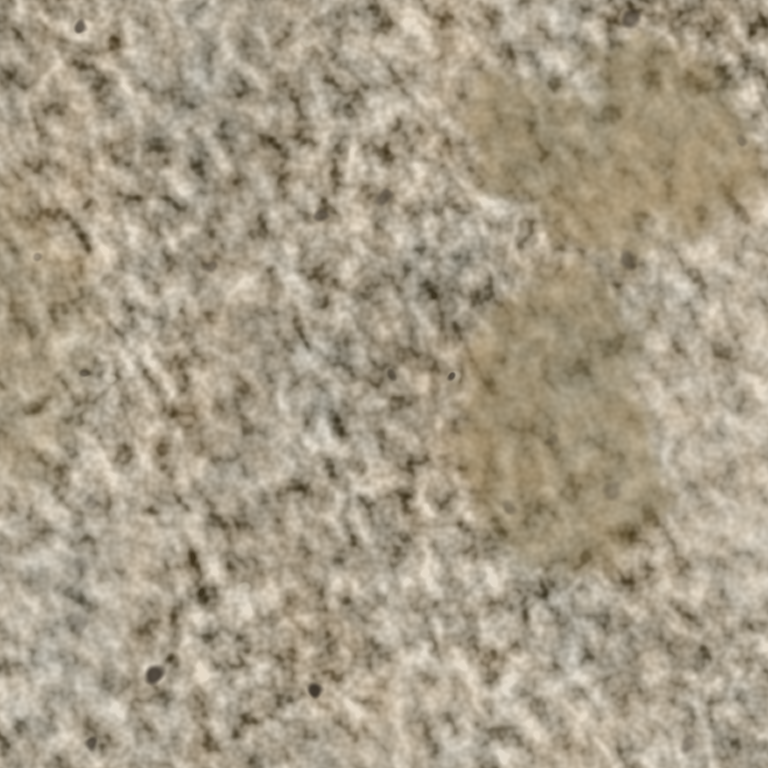
This texture is drawn by a WebGL 1 fragment shader. Its source:

```glsl
precision highp float;
uniform vec2 u_resolution;

const vec3 DARK_STONE = vec3(0.42, 0.38, 0.30);
const vec3 LIGHT_STONE = vec3(0.80, 0.76, 0.69);
const vec3 PIT_COLOR = vec3(0.17, 0.14, 0.11);
const vec3 FLECK_COLOR = vec3(0.85, 0.82, 0.75);
const vec3 STAIN_TINT = vec3(0.0, -0.014, -0.050);
const vec3 WARM_TINT = vec3(0.030, 0.0, -0.030);

const float BASE_TONE = 0.62;       // position on the dark to light ramp
const float GRAIN_CONTRAST = 0.80;
const float GRAIN_SCALE = 33.0;     // grains across the canvas
const float GRAIN_STRETCH = 0.68;
const vec2 GRAIN_AXIS = vec2(-0.51, 0.86);
const float STAIN_CALM = 0.52;
const float PALE_CALM = 0.25;
const float PIT_CELLS = 13.0;
const float PIT_SHARE = 0.16;
const float FLECK_CELLS = 11.0;
const float FLECK_SHARE = 0.22;

float hash(vec2 p) {
  p = fract(p * vec2(0.1031, 0.1137));
  p += dot(p, p.yx + 33.33);
  return fract((p.x + p.y) * p.x * 17.31);
}

float cornerSlope(vec2 cell, vec2 offset) {
  float angle = 6.2832 * hash(cell + 7.0);
  return dot(vec2(cos(angle), sin(angle)), offset);
}

// Gradient noise, roughly -0.7 to 0.7
float noise(vec2 p) {
  p += 100.0;
  vec2 i = floor(p);
  vec2 f = p - i;
  vec2 w = f * f * f * (f * (f * 6.0 - 15.0) + 10.0);
  vec2 e = vec2(1.0, 0.0);
  float low = mix(cornerSlope(i, f), cornerSlope(i + e.xy, f - e.xy), w.x);
  float high = mix(cornerSlope(i + e.yx, f - e.yx),
                   cornerSlope(i + e.xx, f - e.xx), w.x);
  return mix(low, high, w.y);
}

float fbm(vec2 p) {
  float sum = 0.0;
  float amplitude = 1.0;
  for (int i = 0; i < 4; i++) {
    sum += amplitude * noise(p);
    p = mat2(1.6, 1.2, -1.2, 1.6) * p + 3.7;
    amplitude *= 0.55;
  }
  return sum;
}

// Soft elliptical area, 1 inside and 0 outside
float patchMask(vec2 p, vec2 center, vec2 radius) {
  return 1.0 - smoothstep(0.75, 1.15, length((p - center) / radius));
}

// One jittered spot in a share of the grid cells
float spots(vec2 p, float cells, float share, float seed) {
  vec2 q = p * cells;
  vec2 id = floor(q) + seed;
  vec2 center = 0.3 + 0.4 * vec2(hash(id + 11.3), hash(id + 47.9));
  float radius = mix(0.10, 0.22, hash(id + 83.1));
  float present = step(hash(id + 29.7), share);
  float strength = mix(0.45, 1.0, hash(id + 61.3));
  float d = length(fract(q) - center);
  return present * strength * (1.0 - smoothstep(radius * 0.35, radius, d));
}

void main() {
  vec2 uv = gl_FragCoord.xy / u_resolution;
  vec2 warp = vec2(fbm(uv * 7.0), fbm(uv * 7.0 + 31.0));
  vec2 edge = uv + 0.07 * warp;

  // Smooth ochre stains and pale worn areas
  float stain = patchMask(edge, vec2(0.73, 0.45), vec2(0.13, 0.22));
  stain = max(stain, patchMask(edge, vec2(0.80, 0.80), vec2(0.19, 0.12)));
  stain = max(stain, 0.55 * patchMask(edge, vec2(0.0, 0.58), vec2(0.13, 0.22)));
  float pale = patchMask(edge, vec2(1.03, 0.52), vec2(0.23, 0.34));
  pale = max(pale, 0.8 * patchMask(edge, vec2(0.05, 0.25), vec2(0.20, 0.18)));
  pale = max(pale, 0.6 * patchMask(edge, vec2(0.65, 0.03), vec2(0.26, 0.12)));
  pale *= 1.0 - stain;

  // Grains leaning along one axis, with deeper shadowed hollows
  vec2 along = vec2(dot(uv, GRAIN_AXIS) * GRAIN_STRETCH,
                    dot(uv, vec2(GRAIN_AXIS.y, -GRAIN_AXIS.x)));
  vec2 q = along * GRAIN_SCALE + 0.45 * warp;
  float coarse = noise(q);
  float grain = coarse + 0.75 * noise(q * 1.83 + 9.0)
              + 0.40 * noise(uv * GRAIN_SCALE * 3.3);
  grain -= 0.7 * max(-grain - 0.30, 0.0);
  float calm = 1.0 - STAIN_CALM * stain - PALE_CALM * pale;
  float roughness = 1.0 + 0.35 * noise(uv * 5.0 + 17.0);

  float tone = BASE_TONE + GRAIN_CONTRAST * grain * calm * roughness;
  tone += 0.24 * fbm(uv * 4.5 + 53.0) * calm;
  tone += 0.17 * pale - 0.11 * stain;
  vec3 color = mix(DARK_STONE, LIGHT_STONE, clamp(tone, -0.45, 1.25));

  // Ochre stain and faint warm and cool mottling
  color += STAIN_TINT * stain;
  color += WARM_TINT * (noise(uv * 6.0 + 71.0) + 0.7 * noise(uv * 25.0 + 5.0));

  // Mineral flecks and dark pits
  vec2 rough = uv + 0.008 * vec2(noise(uv * 42.0), noise(uv * 42.0 + 19.0));
  float fleck = spots(rough, FLECK_CELLS, FLECK_SHARE, 5.0);
  float pit = spots(rough, PIT_CELLS, PIT_SHARE, 37.0);
  color = mix(color, FLECK_COLOR, 0.55 * fleck * calm);
  color = mix(color, PIT_COLOR, 0.80 * pit * calm * (1.0 - 0.8 * pale));

  gl_FragColor = vec4(clamp(color, 0.0, 1.0), 1.0);
}
```
